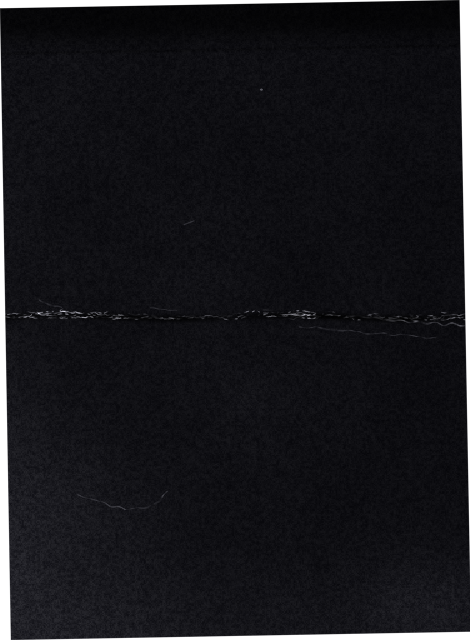
A Shadertoy shader for this texture:

```glsl
const vec3 PAPER = vec3(0.049, 0.049, 0.064);
const vec3 HAZE = vec3(0.060, 0.060, 0.066);
const vec3 FIBRE = vec3(0.40, 0.40, 0.42);
const vec3 BACKING = vec3(1.0);
// Page corners, in canvas heights
const vec2 TOP_LEFT = vec2(0.000, 0.987);
const vec2 TOP_RIGHT = vec2(0.718, 1.000);
const vec2 LOW_RIGHT = vec2(0.736, 0.013);
const vec2 LOW_LEFT = vec2(0.017, 0.000);
const float PAGE_TILT = 0.018;
const float GRAIN_CELLS = 512.0;
const float GRAIN_AMOUNT = 0.048;
const float FOLD_Y = 0.5065;
const float FOLD_SWAY = 0.0025;
const float FOLD_FREQ = 18.0;
const int STRANDS = 8;

float hash(vec2 p) {
    vec3 q = fract(p.xyx * 0.1031);
    q += dot(q, q.yzx + 33.33);
    return fract((q.x + q.y) * q.z);
}

float noise(vec2 p) {
    vec2 cell = floor(p), f = fract(p);
    f = f * f * (3.0 - 2.0 * f);
    return mix(mix(hash(cell), hash(cell + vec2(1, 0)), f.x),
               mix(hash(cell + vec2(0, 1)), hash(cell + 1.0), f.x), f.y);
}

float fbm(vec2 p) {
    float sum = 0.0, gain = 0.5;
    for (int i = 0; i < 4; i++) {
        sum += gain * noise(p);
        p = p * 2.03 + 17.0;
        gain *= 0.5;
    }
    return sum;
}

float glow(vec2 p, vec2 centre, vec2 radius) {
    vec2 d = (p - centre) / radius;
    return exp(-dot(d, d));
}

// Signed distance to the line a-b, positive on its left
float sideOf(vec2 p, vec2 a, vec2 b) {
    vec2 d = normalize(b - a);
    return dot(p - a, vec2(-d.y, d.x));
}

float stroke(vec2 p, vec2 a, vec2 b, float width) {
    vec2 ab = b - a;
    float t = clamp(dot(p - a, ab) / dot(ab, ab), 0.0, 1.0);
    float d = length(p - a - ab * t);
    return 1.0 - smoothstep(width, width + 1.0 / iResolution.y, d);
}

// Broken raised fibres along the fold
float foldFibres(vec2 p, float foldY, float bulge) {
    float sum = 0.0;
    for (int i = 0; i < STRANDS; i++) {
        float k = float(i), seed = k * 13.7 + 2.0;
        float spread = (k / float(STRANDS - 1) - 0.5) * mix(0.005, 0.012, bulge);
        float wander = (fbm(vec2(p.x * 70.0, seed)) - 0.47) * 0.009;
        float d = abs(p.y - foldY - spread - wander);
        float patches = smoothstep(0.42, 0.75, noise(vec2(p.x * 38.0, seed + 5.0)));
        float broken = smoothstep(0.25, 0.8, noise(vec2(p.x * 230.0, seed + 9.0)));
        sum += (1.0 - smoothstep(0.0003, 0.0018, d)) * patches * broken;
    }
    return sum * mix(0.45, 1.0, bulge);
}

float scratches(vec2 p) {
    vec2 q = p + 0.006 * (vec2(noise(p * 75.0), noise(p * 75.0 + 40.0)) - 0.5);
    float wear = noise(p * 160.0);
    // Curved scuff at lower left
    float s = stroke(q, vec2(0.124, 0.225), vec2(0.195, 0.203), 0.0003) * 0.32;
    s += stroke(q, vec2(0.195, 0.203), vec2(0.243, 0.211), 0.0003) * 0.25;
    s += stroke(q, vec2(0.243, 0.211), vec2(0.261, 0.231), 0.0003) * 0.35;
    // Fold branches
    s += stroke(q, vec2(0.540, 0.506), vec2(0.724, 0.491), 0.0005) * 0.55;
    s += stroke(q, vec2(0.470, 0.489), vec2(0.680, 0.472), 0.0003) * 0.28;
    s += stroke(q, vec2(0.060, 0.532), vec2(0.096, 0.519), 0.0003) * 0.22;
    s += stroke(q, vec2(0.235, 0.519), vec2(0.275, 0.517), 0.0003) * 0.25;
    s *= wear * 1.4;
    // Nick and dust
    s += stroke(p, vec2(0.288, 0.649), vec2(0.303, 0.655), 0.0002) * 0.3;
    s += stroke(p, vec2(0.408, 0.860), vec2(0.409, 0.860), 0.0008) * 0.7;
    return s;
}

void mainImage(out vec4 fragColor, in vec2 fragCoord) {
    vec2 p = fragCoord / iResolution.y;
    float level = p.y - PAGE_TILT * p.x;

    // Broad worn haze
    float haze = 0.42 * exp(-p.x / 0.13) * (1.0 - 0.4 * p.y);
    haze += 0.75 * glow(p, vec2(0.02, 0.12), vec2(0.19, 0.24));
    haze += 0.55 * glow(p, vec2(0.30, -0.02), vec2(0.42, 0.12));
    haze += 0.60 * glow(p, vec2(0.67, 0.05), vec2(0.12, 0.07));
    haze += 0.30 * glow(p, vec2(0.31, 0.55), vec2(0.13, 0.06));
    haze += 0.25 * glow(p, vec2(0.39, 0.37), vec2(0.10, 0.08));
    haze += 0.45 * (fbm(p * 9.0) - 0.42);
    vec3 color = PAPER + HAZE * haze;

    // Dark rubbed band along the top
    color *= 1.0 - 0.62 * smoothstep(0.905, 0.965, level);
    color *= 1.0 - 0.25 * exp(-pow((level - 0.916) / 0.0025, 2.0));
    color += 0.010 * exp(-pow((level - 0.936) / 0.0018, 2.0)) * noise(p * 20.0);

    // Paper grain
    float grain = hash(floor(p * GRAIN_CELLS)) - 0.5;
    grain += noise(p * GRAIN_CELLS * 0.45 + 91.0) - 0.5;
    color += grain * GRAIN_AMOUNT * (0.55 + 0.5 * haze) * (1.0 - 0.5 * smoothstep(0.91, 0.96, level));

    // Fold shadow, fibres and scratches
    float sway = cos(FOLD_FREQ * (p.x - 0.45));
    float foldY = FOLD_Y + FOLD_SWAY * sway;
    float shadow = exp(-pow((p.y - foldY + 0.002) / 0.0055, 2.0));
    color *= 1.0 - shadow * mix(0.45, 0.9, noise(vec2(p.x * 25.0, 3.0)));
    color += FIBRE * (foldFibres(p, foldY, 0.5 + 0.5 * sway) + scratches(p));

    // Tilted page outline
    float outside = max(max(sideOf(p, TOP_LEFT, TOP_RIGHT), sideOf(p, TOP_RIGHT, LOW_RIGHT)),
                        max(sideOf(p, LOW_RIGHT, LOW_LEFT), sideOf(p, LOW_LEFT, TOP_LEFT)));
    float edge = 0.75 / iResolution.y;
    color = mix(max(color, 0.0), BACKING, smoothstep(-edge, edge, outside));
    fragColor = vec4(color, 1.0);
}
```
